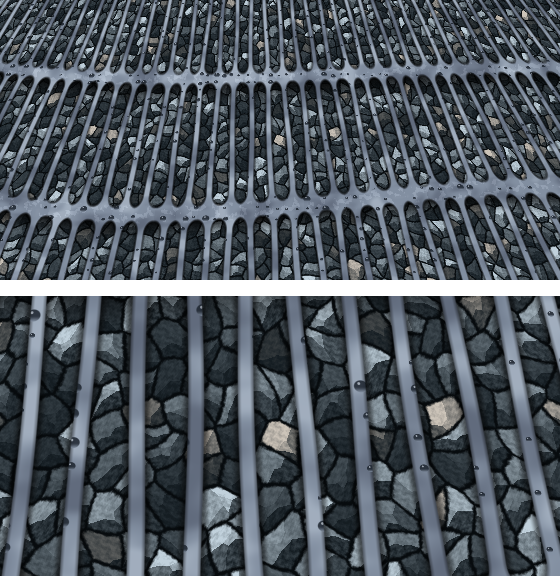
Top: the whole. Bottom: its middle third, enlarged.
Give the GLSL for this texture, as a Shadertoy shader.

```glsl
// Wet grey plastic ground grid with long slots, seen in perspective over crushed gravel.

const float FAN_CENTRE   = 0.897;   // x of the upright strip
const float PITCH_TOP    = 0.0482;  // strip spacing at the top edge
const float PITCH_GROWTH = 0.037;   // added spacing towards the bottom edge
const float SLOT_HALF    = 0.355;   // half slot width, in strip spacings
const float SLOT_END     = 1.5;     // stretch of the rounded slot ends
const vec4  UPPER_BAR    = vec4(0.760, -0.145, 0.148, -0.0378); // cubic in x
const vec4  LOWER_BAR    = vec4(0.279, -0.191, 0.233, -0.0616);
const float UPPER_HALF   = 0.017;   // half bar heights
const float LOWER_HALF   = 0.025;
const float STONE_SCALE  = 1.65;    // stones per strip spacing
const float DROP_SCALE   = 2.1;     // drop cells per strip spacing
const float DROP_CHANCE  = 0.36;

const vec3 GAP        = vec3(0.025, 0.040, 0.050);
const vec3 STONE_DARK = vec3(0.075, 0.105, 0.125);
const vec3 STONE_PALE = vec3(0.70, 0.76, 0.80);
const vec3 STONE_WARM = vec3(0.74, 0.71, 0.67);
const vec3 GRID_DARK  = vec3(0.38, 0.42, 0.49);
const vec3 GRID_MID   = vec3(0.51, 0.56, 0.63);
const vec3 GRID_SHEEN = vec3(0.67, 0.72, 0.78);
const vec3 DROP_DARK  = vec3(0.13, 0.16, 0.20);

vec2 hash2(vec2 c) {
    vec3 q = fract(c.xyx * vec3(0.1031, 0.1030, 0.0973));
    q += dot(q, q.yzx + 33.33);
    return fract((q.xx + q.yz) * q.zy);
}

// Layered sines, about -1 to 1
float waves(vec2 p) {
    float sum = 0.0, amp = 0.5;
    for (int i = 0; i < 4; i++) {
        p = mat2(0.8, 0.6, -0.6, 0.8) * p * 1.7 + 1.3;
        sum += amp * sin(p.x + 1.5 * sin(p.y));
        amp *= 0.65;
    }
    return sum;
}

float cubic(vec4 k, float x) {
    return k.x + x * (k.y + x * (k.z + x * k.w));
}

// Angular stones: cellular noise with a few tilted facets per cell
vec3 gravel(vec2 g) {
    g += 0.12 * vec2(sin(g.y * 2.3 + g.x), sin(g.x * 2.9 - g.y));
    vec2 cell = floor(g), id = cell, toCentre = vec2(9.0);
    for (int k = 0; k < 9; k++) {
        vec2 c = cell + vec2(k % 3 - 1, k / 3 - 1);
        vec2 r = c + 0.9 * hash2(c) - g;
        if (dot(r, r) < dot(toCentre, toCentre)) { toCentre = r; id = c; }
    }
    float border = 9.0;
    for (int k = 0; k < 25; k++) {
        vec2 c = id + vec2(k % 5 - 2, k / 5 - 2);
        vec2 r = c + 0.9 * hash2(c) - g, gap = r - toCentre;
        if (dot(gap, gap) > 0.0001)
            border = min(border, dot(0.5 * (r + toCentre), normalize(gap)));
    }
    vec2 rnd = hash2(id + 71.0), rnd2 = hash2(id + 137.0);
    float steepest = 0.13, lit = 0.68;
    for (int i = 0; i < 4; i++) {
        float a = 6.283 * rnd.x + 1.57 * float(i) + rnd2.x * sin(float(i) * 2.0);
        vec2 dir = vec2(cos(a), sin(a));
        float slope = -dot(toCentre, dir) * (0.8 + 0.5 * fract(rnd.y * 7.0 + 0.37 * float(i)));
        if (slope > steepest) { steepest = slope; lit = 0.50 - 0.36 * dir.y - 0.16 * dir.x; }
    }
    float tone = 0.12 + 0.95 * pow(rnd.y, 1.5);
    float grain = waves(g * 11.0 + id * 5.0);
    vec3 pale = mix(STONE_PALE, STONE_WARM, step(0.86, rnd2.y));
    vec3 col = mix(STONE_DARK, pale, clamp(tone * lit * 1.15 + 0.09 * grain * (0.4 + tone), 0.0, 1.0));
    return mix(GAP, col, smoothstep(0.01, 0.10, border + 0.02 * grain));
}

// Dark beads of water with a lighter lower rim and a glint
vec3 addDrops(vec3 col, vec2 g, float onBar) {
    vec2 id = floor(g), rnd = hash2(id + 19.0);
    vec2 r = fract(g) - 0.5 - 0.3 * (hash2(id + 43.0) - 0.5);
    float radius = mix(0.11, 0.30, rnd.y * rnd.y) * (1.0 + 0.25 * onBar);
    float d = length(r * vec2(1.0, 1.15)) / radius;
    float present = step(rnd.x, DROP_CHANCE + 0.15 * onBar);
    vec3 bead = mix(DROP_DARK, GRID_MID, smoothstep(0.0, 1.0, r.y / radius));
    bead += 0.5 * smoothstep(0.3, 0.1, length(r / radius + vec2(0.25, 0.4)));
    return mix(col, bead, 0.9 * present * smoothstep(1.1, 0.85, d));
}

void mainImage(out vec4 fragColor, in vec2 fragCoord) {
    vec2 p = fragCoord / iResolution.y;
    float px = 1.0 / iResolution.y;

    // Fan of strips: x counts strips, y keeps the cells square
    float pitch = PITCH_TOP + PITCH_GROWTH * (1.0 - p.y);
    vec2 ground = vec2((p.x - FAN_CENTRE) / pitch, log(pitch) / PITCH_GROWTH);
    float strip = floor(ground.x + 0.5);
    float sway = 0.05 * sin(ground.y * 0.7 + strip * 2.4);
    float across = (fract(ground.x + sway) - 0.5) * pitch;

    // Slots stop short of the two crossbars
    float upper = p.y - cubic(UPPER_BAR, p.x);
    float lower = p.y - cubic(LOWER_BAR, p.x);
    float clearance = min(abs(upper) - UPPER_HALF, abs(lower) - LOWER_HALF);
    float slotHalf = SLOT_HALF * pitch;
    float slotEnd = max(slotHalf - clearance / SLOT_END, 0.0);
    float slot = length(vec2(across, slotEnd)) - slotHalf;

    // Gravel, shaded by the strips and below the bars
    vec3 stones = gravel(ground * STONE_SCALE);
    stones *= mix(0.5, 1.08, smoothstep(0.0, 0.010, -slot));
    float belowBar = min(upper < 0.0 ? -upper : 1.0, lower < 0.0 ? -lower : 1.0);
    stones *= mix(0.25, 1.0, smoothstep(0.02, 0.10, belowBar));

    // Wet plastic: soft sheen, tone per strip, dark cut edge, drops
    float onBar = smoothstep(0.012, 0.0, clearance);
    float sheen = waves(p * vec2(9.0, 13.0)) + 0.5 * (hash2(vec2(strip, 3.0)).x - 0.5);
    vec3 grid = mix(GRID_DARK, GRID_MID, smoothstep(-0.9, 0.3, sheen + 0.2 * onBar));
    float glare = smoothstep(0.2, 1.0, sheen + 0.5 * p.y - 0.15 * p.x);
    grid = mix(grid, GRID_SHEEN, 0.75 * glare);
    grid += 0.07 * onBar * smoothstep(0.25, 0.5, waves(p * 55.0));
    grid *= mix(0.65, 1.0, smoothstep(0.0, 0.005, slot));
    grid = addDrops(grid, ground * DROP_SCALE, onBar);

    fragColor = vec4(mix(stones, grid, smoothstep(-px, px, slot)), 1.0);
}
```
